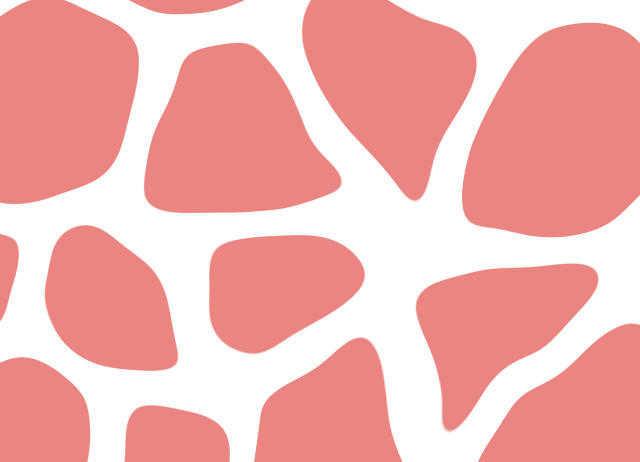
Give the GLSL for this pattern, as a WebGL 2 fragment shader.

```glsl
#version 300 es
precision highp float;
// Cow-hide pattern: large rounded coral patches parted by white channels.
// A weighted Voronoi diagram of jittered sites, bent by gradient noise, is
// inset with a smooth minimum of border distances so that corners turn soft.

uniform vec2 u_resolution;
out vec4 fragColor;

const vec3 CORAL = vec3(0.92, 0.52, 0.505);
const vec3 WHITE = vec3(1.0);
const float CELL_SIZE = 0.4;     // mean patch spacing, in canvas heights
const float JITTER = 0.75;       // scatter of the sites, in cells
const float WEIGHT_SPREAD = 0.3; // difference between small and large patches
const float ROUNDNESS = 13.0;    // lower values give rounder corners
const float HALF_GAP = 0.085;    // mean half width of a channel, in cells
const vec2 PATTERN_OFFSET = vec2(17.3, 8.6);

vec2 hash2(vec2 p) {
  vec3 q = fract(p.xyx * vec3(0.1031, 0.1030, 0.0973));
  q += dot(q, q.yzx + 33.33);
  return fract((q.xx + q.yz) * q.zy);
}

// Gradient noise, roughly -0.7 to 0.7
float cornerSlope(vec2 corner, vec2 delta) {
  float angle = 6.2832 * hash2(corner).x;
  return dot(vec2(cos(angle), sin(angle)), delta);
}

float gradientNoise(vec2 p) {
  vec2 i = floor(p);
  vec2 f = p - i;
  vec2 u = f * f * f * (f * (f * 6.0 - 15.0) + 10.0);
  vec2 e = vec2(1.0, 0.0);
  float low = mix(cornerSlope(i, f), cornerSlope(i + e, f - e), u.x);
  float high = mix(cornerSlope(i + e.yx, f - e.yx),
                   cornerSlope(i + e.xx, f - e.xx), u.x);
  return mix(low, high, u.y);
}

vec2 warp(vec2 p, float frequency, float amount) {
  vec2 q = p * frequency;
  return amount * vec2(gradientNoise(q + 31.7), gradientNoise(q + 74.2));
}

// Site of a cell in xy, its weight in z; odd rows are shifted like bricks
vec3 patchSite(vec2 cell) {
  vec2 shift = vec2(0.5 * mod(cell.y, 2.0), 0.0);
  vec2 scatter = JITTER * (hash2(cell) - 0.5);
  float weight = WEIGHT_SPREAD * hash2(cell + 51.0).x;
  return vec3(cell + 0.5 + shift + scatter, weight);
}

float powerDistance(vec2 p, vec3 site) {
  vec2 d = p - site.xy;
  return dot(d, d) - site.z;
}

// Smoothed distance from p to the border of the patch that holds it
float borderDistance(vec2 p, float roundness) {
  vec2 base = floor(p);
  vec3 owner = vec3(0.0);
  float nearest = 1e3;
  for (int y = -2; y <= 2; y++) {
    for (int x = -2; x <= 2; x++) {
      vec3 site = patchSite(base + vec2(x, y));
      float d = powerDistance(p, site);
      if (d < nearest) {
        nearest = d;
        owner = site;
      }
    }
  }

  float sum = 0.0;
  for (int y = -2; y <= 2; y++) {
    for (int x = -2; x <= 2; x++) {
      vec3 site = patchSite(base + vec2(x, y));
      float separation = distance(site.xy, owner.xy);
      if (separation > 1e-3) {
        float edge = (powerDistance(p, site) - nearest) / (2.0 * separation);
        sum += exp(-roundness * edge);
      }
    }
  }
  return -log(max(sum, 1e-20)) / roundness;
}

void main() {
  vec2 p = gl_FragCoord.xy / (u_resolution.y * CELL_SIZE) + PATTERN_OFFSET;

  // Broad bends and smaller bumps along the outlines
  vec2 bent = p + warp(p, 0.8, 0.24) + warp(p, 1.7, 0.17);

  // Channels widen and narrow slowly
  float halfGap = HALF_GAP + 0.05 * gradientNoise(p * 1.1 + 12.4);
  float inside = borderDistance(bent, ROUNDNESS) - halfGap;

  // Edge softened over about one pixel
  float pixel = 1.0 / (u_resolution.y * CELL_SIZE);
  float coverage = smoothstep(-0.75 * pixel, 0.75 * pixel, inside);
  fragColor = vec4(mix(WHITE, CORAL, coverage), 1.0);
}
```
